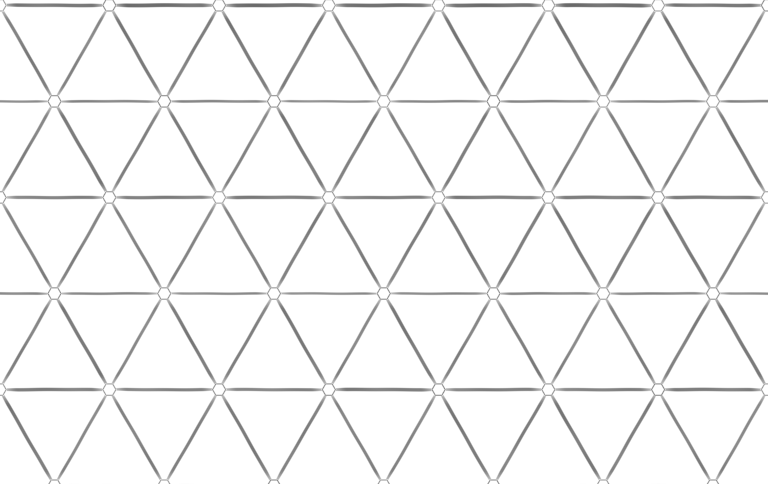
Write a Shadertoy shader that draws this pattern.

```glsl
// Triangular lattice of soft grey strokes joined by small white hexagonal nodes.
// Three families of parallel lines come from skewed lattice coordinates; each
// edge gets tapered ends, a hashed tone and a slight waver from layered sines.

const vec2 CELL = vec2(0.1429, 0.1251);      // node spacing, in canvas widths
const vec2 MARGIN = vec2(-0.0005, 0.0069);   // first node from the top left
const float NODE_APOTHEM = 0.0074;
const float NODE_OUTLINE = 0.0006;
const vec3 PAPER = vec3(1.0);
const vec3 INK = vec3(0.0);

float hash(vec2 id) {
    return fract(sin(dot(id, vec2(12.9, 78.2))) * 43758.5);
}

// Slow uneven variation along a stroke, about -1 to 1
float waver(float t, float seed) {
    return 0.6 * sin(6.3 * (t + seed)) + 0.4 * sin(15.0 * t + 40.0 * seed);
}

float coverage(float dist, float soft) {
    return 1.0 - smoothstep(-soft, soft, dist);
}

// Ink of one line family: 'across' is whole on lines, 'along' is whole at nodes
float stroke(float across, float along, float pitch, float halfWidth,
             float darkness, float family, float soft) {
    float line = round(across);
    float t = fract(along);
    float seed = hash(vec2(line, floor(along)) + 17.0 * family);
    float drift = 0.0003 * waver(t, seed);
    float dist = abs((across - line) * pitch + drift);
    float taper = smoothstep(0.03, 0.17, min(t, 1.0 - t));
    float width = halfWidth * mix(0.7, 1.0, taper) * (0.94 + 0.12 * seed);
    float tone = darkness * mix(0.5, 1.0, taper);
    tone *= 0.96 + 0.08 * seed + 0.06 * waver(t, seed + 0.3);
    return tone * coverage(dist - width, soft);
}

// Hexagon with flat top and bottom
float hexagon(vec2 p, float apothem) {
    p = abs(p);
    return max(p.y, dot(p, vec2(0.866, 0.5))) - apothem;
}

void mainImage(out vec4 fragColor, in vec2 fragCoord) {
    // Canvas widths, measured down from the top left
    vec2 p = vec2(fragCoord.x, iResolution.y - fragCoord.y) / iResolution.x;
    float soft = max(0.0011, 0.7 / iResolution.x);

    // Lattice coordinates: rows, and the two slanted directions
    vec2 q = (p - MARGIN) / CELL;
    float falling = q.x - 0.5 * q.y;
    float rising = q.x + 0.5 * q.y;
    float slantPitch = 1.0 / length(vec2(1.0, 0.5) / CELL);

    // Even rows are heavier, the top row darkest
    float row = round(q.y);
    float evenRow = 1.0 - mod(row, 2.0);
    float topRow = 1.0 - step(0.5, abs(row));
    float rowWidth = mix(0.0016, 0.0021, evenRow) + 0.0003 * topRow;
    float rowTone = mix(0.46, 0.49, evenRow) + 0.06 * topRow;

    float ink = stroke(q.y, falling, CELL.y, rowWidth, rowTone, 0.0, soft);
    ink = max(ink, stroke(falling, q.y, slantPitch, 0.0021, 0.51, 1.0, soft));
    ink = max(ink, stroke(rising, q.y, slantPitch, 0.0020, 0.49, 2.0, soft));

    // White nodes with a thin pale outline
    float column = round(q.x - 0.5 * row);
    vec2 fromNode = (q - vec2(column + 0.5 * row, row)) * CELL;
    float node = hexagon(fromNode, NODE_APOTHEM);
    ink *= 1.0 - coverage(node - 0.0008, soft);
    float outlineTone = 0.42 + 0.12 * hash(vec2(column, row));
    ink = max(ink, outlineTone * coverage(abs(node) - NODE_OUTLINE, soft));

    fragColor = vec4(mix(PAPER, INK, ink), 1.0);
}
```
